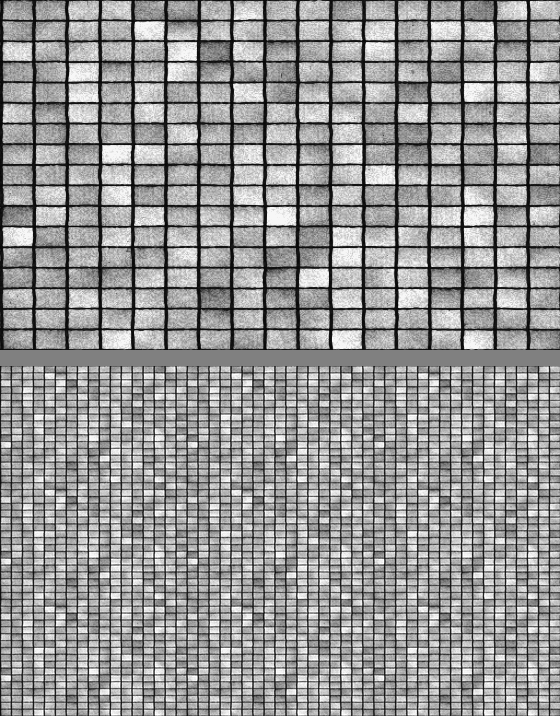
Top, the tile; bottom, the same tile 3 across and 3 down.
Give the GLSL for this texture, as a WebGL 1 fragment shader.

```glsl
precision highp float;
// Worn grey glass-block wall: grainy tiles in a grid of ragged black joints.

uniform vec2 u_resolution;

#define TILES vec2(17.0, 17.0)
#define JOINT_HALF vec2(0.0045, 0.0023)
#define JOINT_SHIFT vec2(0.04, 0.0)
#define CORNER 0.003
#define WOBBLE 0.035
#define RAGGED 0.0024
#define TILE_GREY 0.755
#define JOINT_GREY 0.035
#define TILE_SPREAD 0.20
#define GRAIN 0.27
#define GRAIN_CELLS vec2(512.0, 320.0)
#define SOOT 0.38

float hash(vec2 p) {
  return fract(sin(dot(p, vec2(127.1, 311.7))) * 43758.5453);
}

// Value noise that wraps after a whole number of cells.
float noise(vec2 uv, vec2 cells) {
  vec2 p = uv * cells;
  vec2 i = floor(p);
  vec2 f = p - i;
  f = f * f * (3.0 - 2.0 * f);
  vec2 a = mod(i, cells);
  vec2 b = mod(i + 1.0, cells);
  return mix(mix(hash(a), hash(vec2(b.x, a.y)), f.x),
             mix(hash(vec2(a.x, b.y)), hash(b), f.x), f.y);
}

float clouds(vec2 uv) {
  float sum = 0.0;
  float weight = 0.5;
  vec2 cells = vec2(24.0, 18.0);
  for (int i = 0; i < 4; i++) {
    sum += weight * noise(uv, cells);
    cells *= 2.0;
    weight *= 0.5;
  }
  return sum / 0.9375;
}

void main() {
  vec2 uv = gl_FragCoord.xy / u_resolution;
  float pixel = 1.0 / u_resolution.y;
  vec2 tileSize = vec2(u_resolution.x * pixel, 1.0) / TILES;

  // Slightly crooked grid
  vec2 bend = vec2(noise(uv, vec2(17.0, 34.0)), noise(uv + 0.37, vec2(34.0, 17.0))) - 0.5;
  vec2 grid = uv * TILES - JOINT_SHIFT + bend * WOBBLE;
  vec2 id = mod(floor(grid), TILES);
  vec2 local = fract(grid);

  // Random traits of each tile
  float tone = hash(id + 3.7) + hash(id + 19.3) - 1.0;
  float dirt = pow(hash(id + 41.9), 4.0);
  vec2 lean = vec2(hash(id + 7.1), hash(id + 13.3)) - 0.5;

  // Distance into the rounded tile, eaten away by ragged mortar
  vec2 inset = min(local, 1.0 - local) * tileSize - JOINT_HALF;
  float inside = CORNER - length(max(CORNER - inset, 0.0));
  float edge = min(inset.x, inset.y);
  float chip = noise(uv, vec2(220.0, 140.0));
  float upper = smoothstep(0.6, 1.0, local.y);
  float bite = RAGGED * (chip - 0.4) * (0.7 + 1.3 * dirt * upper);
  float soft = max(0.6 * pixel, 0.0007);
  float tileMask = smoothstep(-soft, soft, inside - bite);

  // Uneven tile tone, with soot hanging below joints and along sides
  float blotch = clouds(uv);
  float grey = TILE_GREY + tone * TILE_SPREAD;
  grey += dot(local - 0.5, lean) * 0.34 + (blotch - 0.5) * 0.30;
  float streak = noise(uv, vec2(136.0, 17.0));
  float hang = exp(-3.5 * (1.0 - local.y)) * (0.4 + 0.9 * streak);
  float side = lean.x > 0.0 ? local.x : 1.0 - local.x;
  grey -= SOOT * dirt * (hang + 0.4 * side * side * blotch);
  grey -= 0.22 * exp(-max(edge, 0.0) / 0.0022) * (0.4 + chip);

  // Fine grain, soft clumps and small dark pits
  float grain = noise(uv + 0.5 / GRAIN_CELLS, GRAIN_CELLS) - 0.5;
  float clump = noise(uv, vec2(289.0, 187.0)) - 0.5;
  float pit = smoothstep(0.93, 0.99, noise(uv + 0.21, vec2(153.0, 102.0)));
  grey += GRAIN * grain + 0.10 * clump;
  grey -= 0.30 * pit * hash(id + 29.0);

  float joint = JOINT_GREY + 0.07 * chip * chip + 0.03 * grain;
  float shade = mix(joint, clamp(grey, 0.12, 0.97), tileMask);
  gl_FragColor = vec4(vec3(clamp(shade, 0.0, 1.0)), 1.0);
}
```
